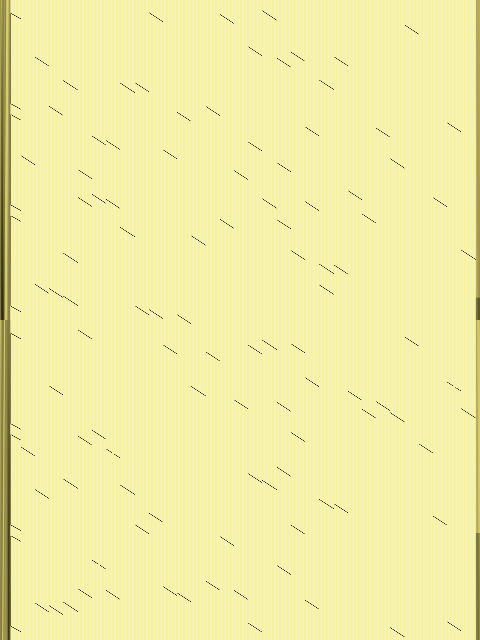
Reproduce this pattern procedurally as a Shadertoy shader.

```glsl
// Pale yellow pinstripes in 32 columns, crossed by thin slanting dashes, with
// dark grained side edges. Box-filtered lines give the stripes and dashes;
// a hash per sheared grid cell decides where each dash falls.

// Layout, in canvas widths; y runs down from the top
const float HEIGHT = 1.3333;
const float EDGE_LEFT = 0.0226;
const float FIELD_LEFT = 0.0434;
const float FIELD_RIGHT = 0.9910;
const float COLUMNS = 32.0;
const float STRIPES_PER_COLUMN = 4.0;
const float STRIPE_FILL = 0.32;
const float SOFTNESS = 0.5; // filter width, in pixels

// Dashes
const float ROWS = 7.0;
const float DASH_SLOPE = 0.65;
const float DASH_WIDTH = 0.0014;
const float BASE_DENSITY = 0.35;
const float EXTRA_DENSITY = 0.42;
const float BROKEN_SHARE = 0.03;

// Notched panels along the left edge, three in each half
const float PANEL_START = 0.0278;
const float PANEL_STEP = 0.2109;
const float PANEL_HEIGHT = 0.1884;
const float UPRIGHT_WIDTH = 0.0017;

// Colours
const vec3 GROUND = vec3(0.97, 0.95, 0.62);
const vec3 STRIPE = vec3(0.96, 0.95, 0.78);
const vec3 INK = vec3(0.13, 0.12, 0.05);
const vec3 EDGE_LIGHT = vec3(0.85, 0.81, 0.44);
const vec3 EDGE_DARK = vec3(0.18, 0.16, 0.05);

float hash(ivec2 cell, int seed) {
    uint n = uint(cell.x) * 1597u + uint(cell.y) * 51749u + uint(seed) * 3571u;
    n = n * 747796405u + 289133u;
    n = ((n >> ((n >> 28u) + 4u)) ^ n) * 277803737u;
    n = (n >> 22u) ^ n;
    return float(n >> 8u) / 16777216.0;
}

float noise(float x, int seed) {
    int i = int(floor(x));
    float f = fract(x);
    return mix(hash(ivec2(i, 0), seed), hash(ivec2(i + 1, 0), seed), f * f * (3.0 - 2.0 * f));
}

// Share of the filter width covered by a band at signed distance d
float cover(float d, float width, float soft) {
    float h = 0.5 * width;
    return (clamp(d + 0.5 * soft, -h, h) - clamp(d - 0.5 * soft, -h, h)) / soft;
}

float hump(float d) { return exp(-d * d / 9.0); }

float dashes(vec2 p, float soft) {
    float columnWidth = (FIELD_RIGHT - FIELD_LEFT) / COLUMNS;
    float u = (p.x - FIELD_LEFT) / columnWidth;
    float column = floor(u);
    if (column < 0.0 || column >= COLUMNS) return 0.0;
    float rowHeight = HEIGHT / ROWS;
    float across = fract(u);

    // Shearing keeps each slanted dash level inside one cell
    float y = p.y - DASH_SLOPE * across * columnWidth;
    float row = floor(y / rowHeight);
    ivec2 cell = ivec2(int(column), int(row));

    // A golden-ratio sequence spreads the filled cells evenly down a column
    float density = BASE_DENSITY + EXTRA_DENSITY * (hump(column - 4.0) + hump(column - 18.5));
    float turn = fract(hash(ivec2(cell.x, 0), 1) + row * 0.618);
    float present = step(turn, density);
    float center = (row + mix(0.06, 0.94, hash(cell, 2))) * rowHeight;
    float broken = step(hash(cell, 3), BROKEN_SHARE);
    float gap = broken * cover((across - 0.5) * columnWidth, 0.15 * columnWidth, soft);
    return present * cover(y - center, DASH_WIDTH, soft) * (1.0 - gap);
}

// Slanted ticks, upright shadow and pale notches beside the left edge
vec3 panels(vec3 color, vec2 p, float soft) {
    float y = mod(p.y, 0.5 * HEIGHT);
    float index = clamp(floor((y - PANEL_START + 0.01) / PANEL_STEP), 0.0, 2.0);
    float q = y - PANEL_START - index * PANEL_STEP;
    float shear = q - 0.55 * (p.x - EDGE_LEFT);
    float inStrip = cover(p.x - 0.5 * (EDGE_LEFT + FIELD_LEFT), FIELD_LEFT - EDGE_LEFT, soft);
    float ticks = cover(shear, DASH_WIDTH, soft) + cover(shear - PANEL_HEIGHT, DASH_WIDTH, soft);
    float inPanel = cover(q - 0.5 * PANEL_HEIGHT, PANEL_HEIGHT, soft);
    float upright = cover(p.x - EDGE_LEFT, UPRIGHT_WIDTH, soft);
    color = mix(color, mix(STRIPE, INK, inPanel), upright);
    return mix(color, INK, inStrip * min(ticks, 1.0));
}

vec3 edgeGrain(vec2 p, float soft) {
    float t = fract(2.0 * p.y / HEIGHT);
    float lower = step(0.5 * HEIGHT, p.y);
    float leftSide = step(p.x, 0.5);
    // Fine upright grain that drifts slowly along each half
    float x = mix(1.0 - p.x, p.x, leftSide);
    float grain = noise(x * 420.0 + t * 1.6 + lower * 7.0, 4 + int(leftSide));
    // Shadow bands deepen toward the foot of each half
    float wedge = mix(0.002, 0.017, lower) + 0.003 * t;
    float band = (x - wedge) / 0.004;
    float leftShade = 0.5 * grain + (0.15 + 0.5 * t) * exp(-band * band);
    float late = smoothstep(-soft, soft, t * 0.5 * HEIGHT - mix(0.62, 0.444, lower));
    float rightShade = 0.25 * grain + 0.15 * t * (1.0 - lower) + 0.35 * late;
    return mix(EDGE_LIGHT, EDGE_DARK, clamp(mix(rightShade, leftShade, leftSide), 0.0, 1.0));
}

void mainImage(out vec4 fragColor, in vec2 fragCoord) {
    vec2 uv = fragCoord / iResolution.xy;
    vec2 p = vec2(uv.x, (1.0 - uv.y) * HEIGHT);
    float soft = SOFTNESS / iResolution.x;
    // Pinstriped ground
    float stripeStep = (FIELD_RIGHT - FIELD_LEFT) / (COLUMNS * STRIPES_PER_COLUMN);
    float fromStripe = (fract((p.x - FIELD_LEFT) / stripeStep) - 0.5) * stripeStep;
    vec3 color = mix(GROUND, STRIPE, cover(fromStripe, STRIPE_FILL * stripeStep, soft));
    // Dashes, then the side edges
    color = panels(mix(color, INK, dashes(p, soft)), p, soft);
    float field = cover(p.x - 0.5 * (EDGE_LEFT + FIELD_RIGHT), FIELD_RIGHT - EDGE_LEFT, soft);
    float upright = cover(p.x - EDGE_LEFT, UPRIGHT_WIDTH, soft);
    color = mix(color, edgeGrain(p, soft), (1.0 - field) * (1.0 - upright));
    fragColor = vec4(color, 1.0);
}
```
